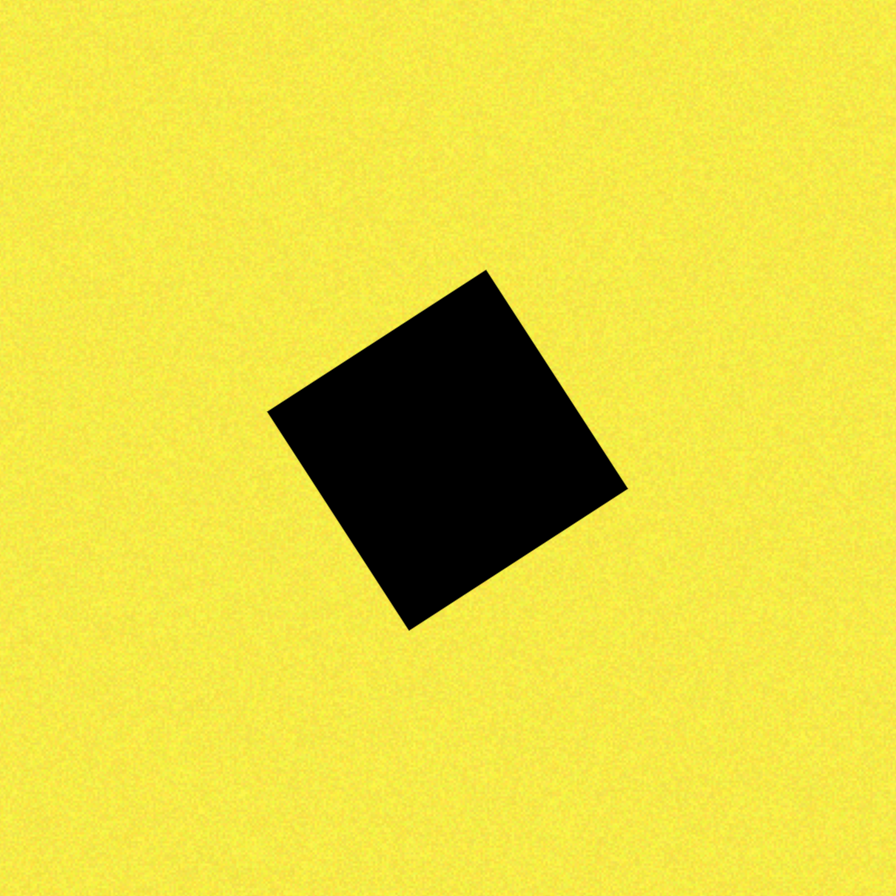
Give the GLSL for this background, as a Shadertoy shader.

```glsl
const vec3 YELLOW = vec3(0.964, 0.919, 0.278);
const vec3 BLACK = vec3(0.0);
const vec3 GRAIN_STRENGTH = vec3(0.08, 0.11, 0.08);
const float GRAIN_CELLS = 400.0;

const vec2 SQUARE_CENTER = vec2(0.4995, 0.4975);
const float SQUARE_HALF_SIDE = 0.1456;
const float SQUARE_ANGLE = 0.575;

// Integer hash giving three independent values in 0..1
vec3 hash3(ivec2 cell) {
    uvec3 v = uvec3(uint(cell.x), uint(cell.y), 7u);
    v = v * 1664525u + 1013904223u;
    v.x += v.y * v.z;
    v.y += v.z * v.x;
    v.z += v.x * v.y;
    v ^= v >> 16u;
    v.x += v.y * v.z;
    v.y += v.z * v.x;
    v.z += v.x * v.y;
    return vec3(v >> 8u) / 16777215.0;
}

// Smooth colour noise, interpolated between lattice cells
vec3 colorNoise(vec2 p) {
    ivec2 cell = ivec2(floor(p));
    vec2 f = fract(p);
    f = f * f * (3.0 - 2.0 * f);
    vec3 low = mix(hash3(cell), hash3(cell + ivec2(1, 0)), f.x);
    vec3 high = mix(hash3(cell + ivec2(0, 1)), hash3(cell + ivec2(1, 1)), f.x);
    return mix(low, high, f.y);
}

vec2 rotate(vec2 p, float angle) {
    float c = cos(angle), s = sin(angle);
    return vec2(c * p.x - s * p.y, s * p.x + c * p.y);
}

float boxDistance(vec2 p, vec2 halfSize) {
    vec2 d = abs(p) - halfSize;
    return length(max(d, 0.0)) + min(max(d.x, d.y), 0.0);
}

float coverage(float dist, float softness) {
    return 1.0 - smoothstep(-softness, softness, dist);
}

void mainImage(out vec4 fragColor, in vec2 fragCoord) {
    float scale = min(iResolution.x, iResolution.y);
    vec2 uv = (fragCoord - 0.5 * iResolution.xy) / scale + 0.5;

    // Grainy yellow ground
    vec3 grain = colorNoise(uv * GRAIN_CELLS) - 0.5;
    vec3 color = YELLOW + GRAIN_STRENGTH * grain;

    // Tilted black square
    vec2 local = rotate(uv - SQUARE_CENTER, -SQUARE_ANGLE);
    float dist = boxDistance(local, vec2(SQUARE_HALF_SIDE));
    color = mix(color, BLACK, coverage(dist, 1.0 / scale));

    fragColor = vec4(color, 1.0);
}
```
